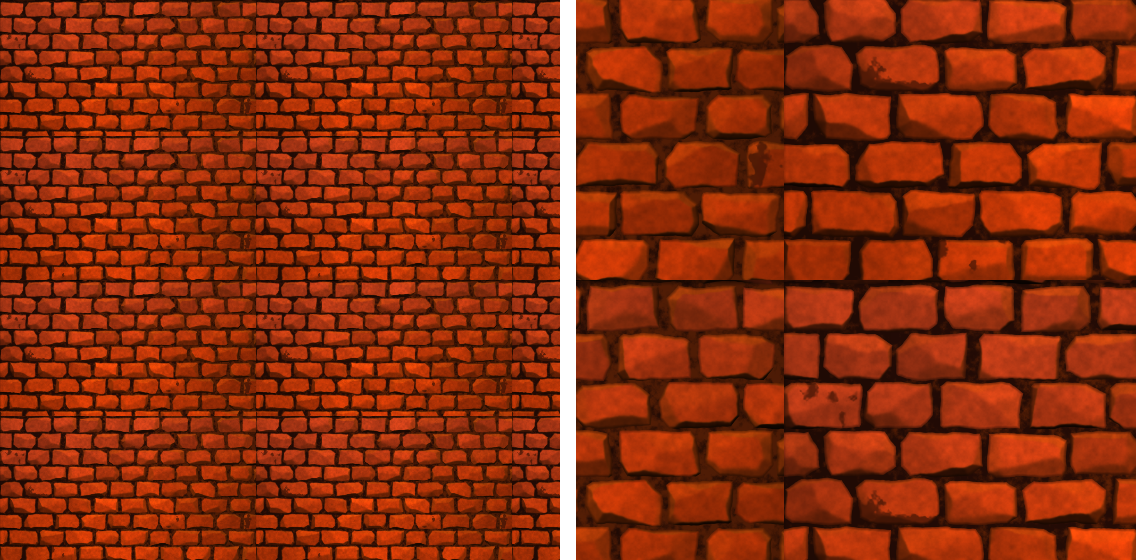
Left, the full canvas; right, a detail of the centre.
Reproduce this texture procedurally as a WebGL 2 fragment shader.

```glsl
#version 300 es
precision highp float;
// Rough chiselled brick wall, lit warmly, in a tile that repeats with visible seams.
// Each brick is cut by randomly tilted planes: their outline gives the silhouette,
// and the lowest plane at each point gives the facet that is shaded.
uniform vec2 u_resolution;
out vec4 fragColor;

const float ROW = 0.0288;    // height of one course of bricks
const float ASPECT = 1.68;   // brick pitch measured in courses
const vec2 TILE = vec2(0.457, 0.5);

float hash(vec2 p) {
    vec3 q = fract(p.xyx * 0.1031);
    q += dot(q, q.yzx + 33.33);
    return fract((q.x + q.y) * q.z);
}

float noise(vec2 p) {
    vec2 i = floor(p), f = fract(p);
    f = f * f * (3.0 - 2.0 * f);
    return mix(mix(hash(i), hash(i + vec2(1, 0)), f.x),
               mix(hash(i + vec2(0, 1)), hash(i + vec2(1, 1)), f.x), f.y);
}

float fbm(vec2 p) {
    float sum = 0.0, amp = 0.5;
    for (int i = 0; i < 4; i++) {
        sum += amp * noise(p);
        p = p * 2.03 + 17.0;
        amp *= 0.5;
    }
    return sum;
}

// Position of the joint to the left of brick k
float joint(float k, float row) {
    return k + 0.2 * (hash(vec2(k + 5.0, row * 7.0 + 3.0)) - 0.5);
}

// Returns outline distance, brightness and side-facet amount
vec3 chiselled(vec2 p, vec2 halfSize, vec2 id, vec3 light) {
    vec2 box = abs(p) - halfSize;
    float dist = max(box.x, box.y), weight = 0.0;
    vec2 shade = vec2(0.0);

    // Two front faces that meet in a ridge
    for (int i = 0; i < 2; i++) {
        vec2 seed = id * 5.0 + float(i) * 13.0;
        vec2 tilt = 0.55 * (vec2(hash(seed + 31.0), hash(seed + 47.0)) - 0.5);
        float w = exp(-70.0 * (0.19 - dot(tilt, p)));
        vec3 normal = normalize(vec3(tilt, 1.0));
        shade += w * vec2(max(dot(normal, light), 0.0), 0.0);
        weight += w;
    }

    // Eight cuts around the rim, corners cut deeper than sides
    for (int i = 0; i < 8; i++) {
        vec2 seed = id * 9.0 + float(i) * 3.7;
        float corner = float(i % 2);
        float angle = float(i) * 0.7854 + (hash(seed) - 0.5) * mix(0.22, 0.6, corner);
        vec2 dir = vec2(cos(angle), sin(angle));
        float reach = dot(abs(dir), halfSize)
            * mix(mix(0.88, 0.74, corner), 1.0, hash(seed + 11.0));
        float side = dot(dir, p) - reach;
        float slope = 0.36 + 1.5 * hash(seed + 23.0);
        float w = exp(min(70.0 * slope * side, 30.0));
        vec3 normal = normalize(vec3(dir * slope, 1.0));
        shade += w * vec2(max(dot(normal, light), 0.0), 1.0 - normal.z);
        weight += w;
        dist = max(dist, side);
    }
    return vec3(dist, shade / weight);
}

void main() {
    vec2 uv = gl_FragCoord.xy / u_resolution;
    float pixel = 1.0 / (u_resolution.y * ROW);

    // Tile measured from its top left; its lower part restarts the courses
    vec2 tile = mod(vec2(uv.x, 1.0 - uv.y), TILE);
    vec2 seam = smoothstep(vec2(0.0), vec2(0.002, 0.004), tile);
    if (tile.y > 0.242) tile.y -= 0.242;
    vec2 across = vec2(tile.x / TILE.x, tile.y / 0.25);

    // Courses in running bond, with wobbling edges
    vec2 q = vec2(tile.x, tile.y - 0.0026) / ROW;
    vec2 wall = q + 0.12 * (vec2(fbm(q * 2.2), fbm(q * 2.2 + 40.0)) - 0.47);
    float row = floor(wall.y);
    float u = wall.x / ASPECT + 0.1 + 0.5 * mod(row, 2.0);
    float k = floor(u);
    if (u < joint(k, row)) k -= 1.0;
    else if (u > joint(k + 1.0, row)) k += 1.0;
    float left = joint(k, row), right = joint(k + 1.0, row);
    vec2 id = vec2(k + 2.0, row + 3.0);
    vec2 p = vec2((u - 0.5 * (left + right)) * ASPECT, 0.5 - fract(wall.y));
    vec2 halfSize = vec2(0.5 * (right - left) * ASPECT - 0.035, 0.47);

    vec3 light = normalize(vec3(0.4 * (0.5 - across.x), 0.45, 0.8));
    vec3 brick = chiselled(p, halfSize, id, light);

    // Dusty red above, saturated orange below, ochre on the cut sides
    float grain = fbm(q * 7.0);
    vec3 face = mix(vec3(0.73, 0.23, 0.09), vec3(0.76, 0.215, 0.025),
                    smoothstep(0.1, 0.75, across.y + 0.4 * (across.x - 0.4)));
    vec3 ochre = vec3(0.70, 0.27, 0.03);
    vec3 color = mix(face, ochre, min(brick.z * 3.0, 0.85) * mix(0.4, 1.0, across.x));
    color *= 0.1 + 1.02 * brick.y;
    color *= mix(0.9, 1.08, hash(id + 71.0)) * (0.84 + 0.34 * grain);

    // Chips and stains on a few bricks
    float worn = step(0.84, hash(id * 3.0 + 5.0) + 0.2 * step(abs(row - 1.0), 0.1));
    float chip = worn * smoothstep(0.55, 0.65, fbm(p * 2.4 + id * 7.3));
    color = mix(color, vec3(0.27, 0.085, 0.02), 0.75 * chip);

    // Shaded rim, then dark joints with warmer mortar to the right
    color *= mix(0.62, 1.0, smoothstep(0.0, 0.07, -brick.x));
    vec3 mortar = mix(vec3(0.13, 0.04, 0.018), vec3(0.34, 0.12, 0.02),
                      smoothstep(0.25, 0.8, grain + 0.45 * (across.x - 0.5)));
    color = mix(color, mortar, smoothstep(-0.6 * pixel, 0.6 * pixel, brick.x));

    // Pool of light left of the tile centre, and the tile seams
    float offset = (across.x - 0.42) / 0.38;
    color *= mix(0.87, 1.06, exp(-offset * offset));
    color *= mix(0.82, 1.0, seam.x) * mix(0.55, 1.0, seam.y);
    fragColor = vec4(color, 1.0);
}
```
